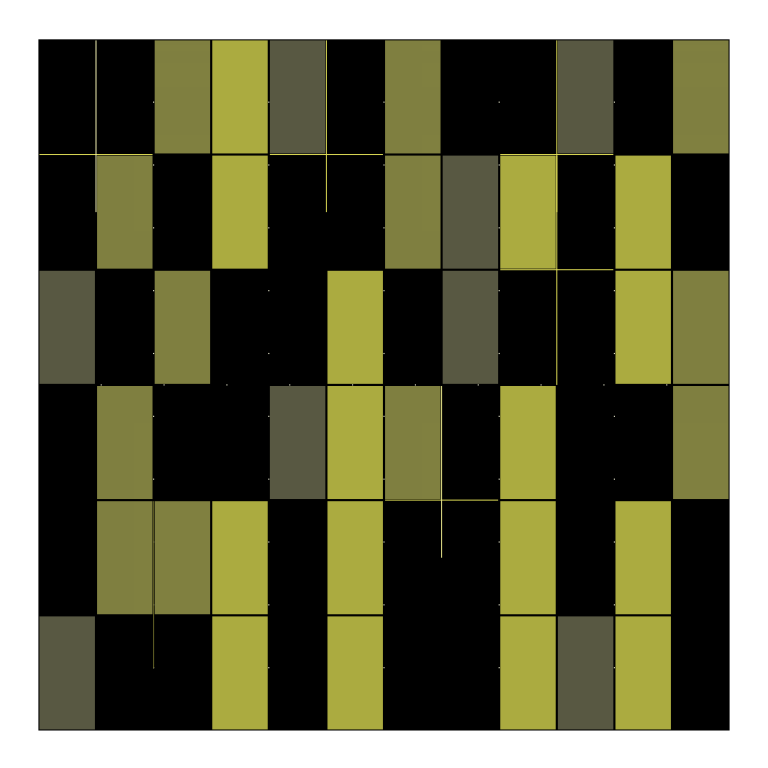
Write a WebGL 2 fragment shader that draws this pattern.

```glsl
#version 300 es
precision highp float;
// A white-framed black panel of 12 x 6 tall cells. Each row plays one 12-step
// rhythm rotated to its own start; a column is tinted by how many rows hit it.
// Thin crosses and dotted guides lie in the gaps, and the frame wraps cleanly.

#define COLUMNS 12
#define ROWS 6
#define RHYTHM 663                   // bits 0, 1, 2, 4, 7 and 9
#define PANEL 0.9                    // side of the panel
#define TOP_LEFT vec2(0.05, 0.0512)  // panel corner, measured from the top
#define GAP 0.0028                   // black gap between cells
#define LINE_WIDTH 0.0013
#define DOT_SIZE 0.0015
#define DOT_STEPS 11.0               // guide divisions across the panel

uniform vec2 u_resolution;
out vec4 fragColor;

const vec3 WHITE = vec3(1.0);
const vec3 BLACK = vec3(0.0);
const vec3 YELLOW_LINE = vec3(0.86, 0.85, 0.33);
const vec3 CREAM_LINE = vec3(0.95, 0.94, 0.70);
const vec3 DOT_COLOR = vec3(0.88, 0.88, 0.78);
const vec3 TINTS[3] = vec3[3](vec3(0.345, 0.345, 0.26),
                              vec3(0.50, 0.50, 0.25),
                              vec3(0.67, 0.67, 0.25));

// Rotation of the rhythm in each row, top to bottom
const int STARTS[ROWS] = int[ROWS](2, 6, 10, 4, 1, 8);

// Crosses: column, row, drop below the centre in rows, tone (2 is cream)
const vec4 CROSSES[6] = vec4[6](
    vec4(1, 1, 0.5, 2.0), vec4(5, 1, 0.5, 1.0), vec4(9, 1, 0.5, 1.0),
    vec4(9, 2, 1.0, 1.0), vec4(7, 4, 0.5, 1.6), vec4(2, 5, 0.46, 0.45));

// Exact area of one pixel covered by a rectangle
float boxCoverage(vec2 p, vec2 low, vec2 high, vec2 pixel) {
    vec2 overlap = min(p + 0.5 * pixel, high) - max(p - 0.5 * pixel, low);
    overlap = clamp(overlap / pixel, 0.0, 1.0);
    return overlap.x * overlap.y;
}

bool isHit(int column, int row) {
    int beat = (column - STARTS[row] + COLUMNS) % COLUMNS;
    return ((RHYTHM >> beat) & 1) == 1;
}

vec3 columnTint(int column) {
    int hits = 0;
    for (int row = 0; row < ROWS; row++) hits += isHit(column, row) ? 1 : 0;
    return TINTS[clamp(hits - 2, 0, 2)];
}

void main() {
    vec2 pixel = 1.0 / u_resolution;
    vec2 uv = gl_FragCoord.xy * pixel;
    vec2 p = vec2(uv.x, 1.0 - uv.y) - TOP_LEFT;   // rows count downward
    vec2 cellSize = PANEL / vec2(COLUMNS, ROWS);

    // Frame and panel
    vec3 color = mix(WHITE, BLACK, boxCoverage(p, vec2(0.0), vec2(PANEL), pixel));

    // Tinted cells
    vec2 cell = clamp(floor(p / cellSize), vec2(0.0), vec2(COLUMNS - 1, ROWS - 1));
    ivec2 id = ivec2(cell);
    if (isHit(id.x, id.y)) {
        vec2 low = cell * cellSize + 0.5 * GAP;
        float cover = boxCoverage(p, low, low + cellSize - GAP, pixel);
        color = mix(color, columnTint(id.x), cover);
    }

    // Dotted guides: every second column gap, and the middle row gap
    float dotStep = PANEL / DOT_STEPS;
    vec2 along = clamp(round(p / dotStep), 1.0, DOT_STEPS - 1.0) * dotStep;
    float guide = clamp(round(p.x / (2.0 * cellSize.x)), 1.0, 5.0) * 2.0 * cellSize.x;
    vec2 sideDot = vec2(guide, along.y);
    vec2 middleDot = vec2(along.x, 0.5 * PANEL);
    float dots = max(boxCoverage(p, sideDot - 0.5 * DOT_SIZE, sideDot + 0.5 * DOT_SIZE, pixel),
                     boxCoverage(p, middleDot - 0.5 * DOT_SIZE, middleDot + 0.5 * DOT_SIZE, pixel));
    color = mix(color, DOT_COLOR, dots);

    // Crosses: a bar one cell to each side, a stem one row up and part way down
    float halfLine = 0.5 * LINE_WIDTH;
    for (int i = 0; i < 6; i++) {
        vec4 cross4 = CROSSES[i];
        vec2 center = cross4.xy * cellSize;
        vec2 barReach = vec2(cellSize.x - 0.5 * GAP, halfLine);
        float bar = boxCoverage(p, center - barReach, center + barReach, pixel);
        float stem = boxCoverage(p, center - vec2(halfLine, cellSize.y - 0.5 * GAP),
                                 center + vec2(halfLine, cross4.z * cellSize.y), pixel);
        vec3 stemColor = mix(YELLOW_LINE, CREAM_LINE, clamp(cross4.w - 1.0, 0.0, 1.0));
        color = mix(color, YELLOW_LINE, bar * step(0.5, cross4.w));
        color = mix(color, stemColor * min(cross4.w, 1.0), stem);
    }

    fragColor = vec4(color, 1.0);
}
```
